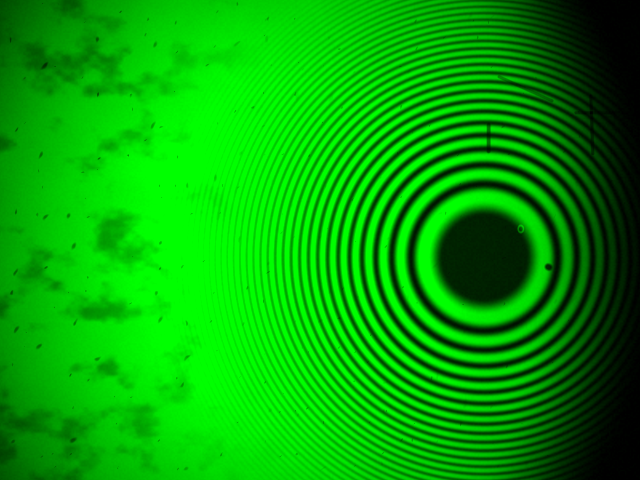
This pattern is drawn by a Shadertoy shader. Its source:

```glsl
// Green interference rings around a dark contact spot, on an unevenly lit, dusty plate.

const float TAU = 6.2831853;
const vec2 RING_CENTER = vec2(1.009, 0.4635);
const vec2 LIGHT_CENTER = vec2(0.6, 0.48);
const float FIRST_DARK = 0.0095;   // squared radius of the spot rim
const float RING_PERIOD = 0.01387; // squared radius gained per ring

float hash(vec2 p) {
    vec3 q = fract(vec3(p.xyx) * 0.1031);
    q += dot(q, q.yzx + 33.33);
    return fract((q.x + q.y) * q.z);
}

float noise(vec2 p) {
    vec2 i = floor(p), f = fract(p);
    f = f * f * (3.0 - 2.0 * f);
    float low = mix(hash(i), hash(i + vec2(1, 0)), f.x);
    float high = mix(hash(i + vec2(0, 1)), hash(i + vec2(1, 1)), f.x);
    return mix(low, high, f.y);
}

float fbm(vec2 p) {
    float sum = 0.0, weight = 0.5;
    for (int i = 0; i < 4; i++) {
        sum += weight * noise(p);
        p = p * 2.03 + 17.0;
        weight *= 0.5;
    }
    return sum;
}

// Broad lamp glow that falls to black on the right
float illumination(vec2 p) {
    vec2 q = p - LIGHT_CENTER;
    float slope = q.x < 0.0 ? 1.5 : 1.0;
    float glow = 1.15 - slope * q.x * q.x - 1.2 * q.y * q.y;
    float shade = smoothstep(1.1, 1.38, p.x + 0.5 * q.y * q.y);
    return max(glow, 0.0) * (1.0 - shade);
}

// Transmitted light: evenly spaced in squared radius, fading outwards
float rings(vec2 q, float pixel) {
    float r = length(q);
    float phase = (r * r - FIRST_DARK) / RING_PERIOD;
    float darkness = pow(0.5 + 0.5 * cos(TAU * phase), 1.4);
    float reach = mix(0.72, 1.0, smoothstep(-0.4, 0.2, q.x));
    float depth = 0.93 * (1.0 - smoothstep(0.1, reach, r));
    float phaseStep = 2.0 * r / RING_PERIOD * pixel;
    depth *= 1.0 - smoothstep(0.35, 0.7, phaseStep);
    float outside = 1.0 - depth * darkness;
    float spotEdge = smoothstep(0.086, 0.121, r);
    return phase < 0.5 ? mix(0.13, 1.0, spotEdge) : outside;
}

// Soft slanted specks, one candidate in each grid cell
float dust(vec2 p, float cells, float density) {
    vec2 g = p * cells, id = floor(g);
    if (hash(id + 4.7) > density) return 0.0;
    vec2 home = 0.3 + 0.4 * vec2(hash(id + 1.3), hash(id + 8.1));
    vec2 d = fract(g) - home;
    d += 0.12 * (vec2(noise(g * 4.0), noise(g * 4.0 + 9.0)) - 0.5);
    float angle = 0.5 + hash(id + 2.9);
    d = mat2(cos(angle), -sin(angle), sin(angle), cos(angle)) * d;
    float size = mix(0.07, 0.2, hash(id + 6.2));
    return 1.0 - smoothstep(0.2, 1.0, length(d * vec2(1.0, 2.2)) / size);
}

float stroke(vec2 p, vec2 a, vec2 b, float width) {
    vec2 d = b - a;
    float t = clamp(dot(p - a, d) / dot(d, d), 0.0, 1.0);
    return 1.0 - smoothstep(0.3 * width, width, length(p - a - d * t));
}

float blemishes(vec2 p) {
    float leftSide = 1.0 - smoothstep(0.15, 0.65, p.x);
    float dirt = dust(p, 17.0, 0.35) * (0.08 + 0.3 * leftSide);
    dirt += dust(p + 3.4, 32.0, 0.12) * 0.25;
    dirt += 0.35 * leftSide * smoothstep(0.5, 0.8, fbm(p * vec2(13.0, 17.0)));
    // Scratches and the larger mote
    dirt += 0.5 * stroke(p, vec2(1.018, 0.74), vec2(1.018, 0.685), 0.006);
    dirt += 0.5 * stroke(p, vec2(1.231, 0.80), vec2(1.235, 0.68), 0.005);
    dirt += 0.4 * stroke(p, vec2(1.2, 0.765), vec2(1.32, 0.765), 0.005);
    dirt += 0.35 * stroke(p, vec2(1.04, 0.84), vec2(1.15, 0.79), 0.005);
    dirt += 0.8 * stroke(p, vec2(1.142, 0.444), vec2(1.144, 0.443), 0.01);
    return min(dirt, 0.9);
}

void mainImage(out vec4 fragColor, in vec2 fragCoord) {
    float pixel = 1.0 / iResolution.y;
    vec2 p = fragCoord * pixel;
    float light = illumination(p) * rings(p - RING_CENTER, pixel);
    light *= 1.0 - blemishes(p);

    // Small glint on the spot rim
    float glint = abs(length((p - vec2(1.085, 0.523)) * vec2(1.3, 1.0)) - 0.007);
    light += 0.3 * (1.0 - smoothstep(0.0, 0.004, glint));

    // Plate mottling and fine grain
    light *= 0.96 + 0.08 * fbm(p * 9.0);
    light += 0.03 * (noise(p * 300.0) - 0.5);
    fragColor = vec4(0.0, clamp(light, 0.0, 1.0), 0.0, 1.0);
}
```
